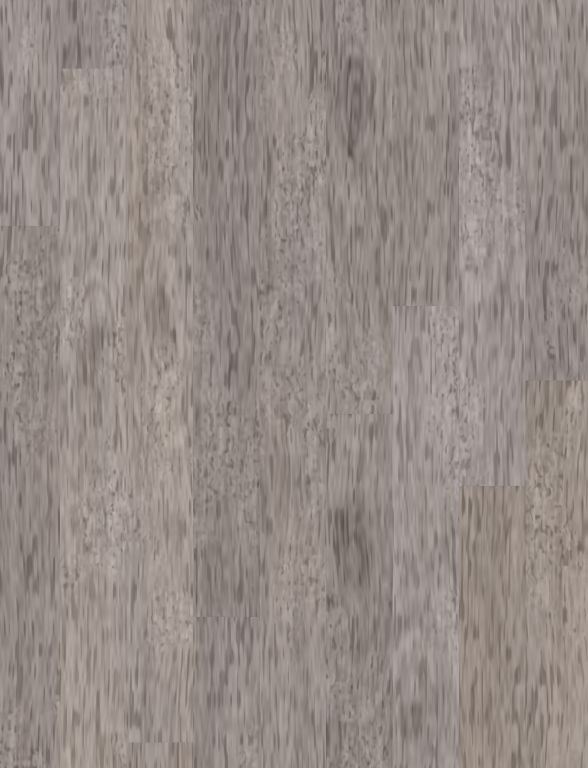
A WebGL 2 fragment shader for this texture:

```glsl
#version 300 es
precision highp float;
// Grey-brown oak strip flooring: upright planks with staggered ends.
// Each plank has its own tint, fine stretched-noise fibres and dark pores,
// arched growth rings, rough curly patches and an occasional soft knot.
uniform vec2 u_resolution;
out vec4 fragColor;

float hash(vec2 cell) {
  uvec2 k = uvec2(ivec2(floor(cell)));
  uint h = k.x * 1597334677u ^ k.y * 3812015801u;
  h = (h ^ (h >> 15)) * 2246822519u;
  h = (h ^ (h >> 13)) * 3266489917u;
  return float((h ^ (h >> 16)) >> 8) / 16777216.0;
}

float noise(vec2 p) {
  vec2 i = floor(p), f = fract(p);
  f = f * f * (3.0 - 2.0 * f);
  return mix(mix(hash(i), hash(i + vec2(1, 0)), f.x),
             mix(hash(i + vec2(0, 1)), hash(i + vec2(1, 1)), f.x), f.y);
}

float fbm(vec2 p) {
  return 0.55 * noise(p) + 0.3 * noise(p * 2.1 + 7.0) + 0.15 * noise(p * 4.3 + 19.0);
}

vec3 floorColor(vec2 p) {
  // Plank layout
  vec2 size = vec2(0.0866, 1.08);
  float across = (p.x - 0.078) / size.x;
  float column = floor(across);
  float along = p.y / size.y + hash(vec2(column + 27.0, 11.0));
  vec2 plank = vec2(column, floor(along)) + 30.0;
  vec2 local = (vec2(fract(across), fract(along)) - 0.5) * size;
  float seed = hash(plank);
  float tint = hash(plank + 50.0);
  float figure = hash(plank + 90.0);

  // Gently wandering grain direction, separate for each plank
  vec2 grain = p + vec2(seed, tint) * 9.0;
  grain.x += 0.008 * (noise(grain * vec2(12.0, 7.0)) - 0.5);
  float curly = smoothstep(0.54, 0.74, fbm(grain * vec2(13.0, 7.0) + 40.0));

  // Broad streaks and fine fibres
  float light = 0.065 * (seed - 0.5);
  light += 0.075 * (fbm(grain * vec2(28.0, 4.0)) - 0.5);
  float streak = noise(grain * vec2(110.0, 4.0));
  light += 0.045 * (streak - 0.5);
  light += 0.04 * (noise(grain * vec2(210.0, 12.0) + 15.0) - 0.5);
  light += 0.1 * (noise(grain * vec2(400.0, 60.0)) - 0.5);

  // Thin dark pores, short and twisted within curly patches
  vec2 bent = grain + 0.005 * vec2(noise(grain * 85.0), noise(grain * 85.0 + 31.0));
  float longPore = noise(grain * vec2(350.0, 36.0) + 3.0);
  float shortPore = noise(bent * vec2(330.0, 150.0));
  float pore = smoothstep(0.56, 0.86, mix(longPore, shortPore, 0.75 * curly));
  light -= pore * (0.06 + 0.09 * streak);
  light += curly * 0.09 * (noise(bent * vec2(270.0, 170.0) + 60.0) - 0.4);

  // Growth rings arching around a heart point
  vec2 heart = local - vec2(0.03 * (tint - 0.5), 0.8 * (hash(plank + 130.0) - 0.5));
  float ring = length(heart * vec2(1.0, 0.28)) + 0.008 * noise(grain * vec2(35.0, 14.0));
  float rings = noise(vec2(ring * 230.0, seed * 50.0 + p.y * 9.0));
  float arch = smoothstep(0.34, 0.06, abs(heart.y)) * smoothstep(0.2, 0.7, figure);
  light += arch * 0.085 * (rings - 0.5);

  // Soft smoky knot
  float knot = length(heart * vec2(1.0, 0.42)) + 0.018 * (fbm(grain * vec2(60.0, 25.0)) - 0.5);
  float hasKnot = smoothstep(0.66, 0.72, figure);
  light -= hasKnot * (0.05 * smoothstep(0.025, 0.005, knot)
                    + 0.03 * smoothstep(0.05, 0.01, knot));

  // Barely visible joints between planks
  vec2 gap = 0.5 * size - abs(local);
  light -= 0.01 * smoothstep(0.0016, 0.0, min(gap.x, gap.y));

  // Warm beige to cool violet-grey
  float warmth = tint - 0.5 + 0.8 * (fbm(grain * vec2(20.0, 2.5) + 80.0) - 0.5);
  return vec3(0.609, 0.567, 0.545) + light + warmth * vec3(0.016, 0.006, -0.016);
}

void main() {
  // Four samples per pixel smooth the plank edges and fine pores
  vec3 color = vec3(0);
  for (int i = 0; i < 4; i++) {
    vec2 shift = vec2(i & 1, i >> 1) * 0.5 - 0.25;
    color += floorColor((gl_FragCoord.xy + shift) / u_resolution.y);
  }
  fragColor = vec4(color * 0.25, 1.0);
}
```
